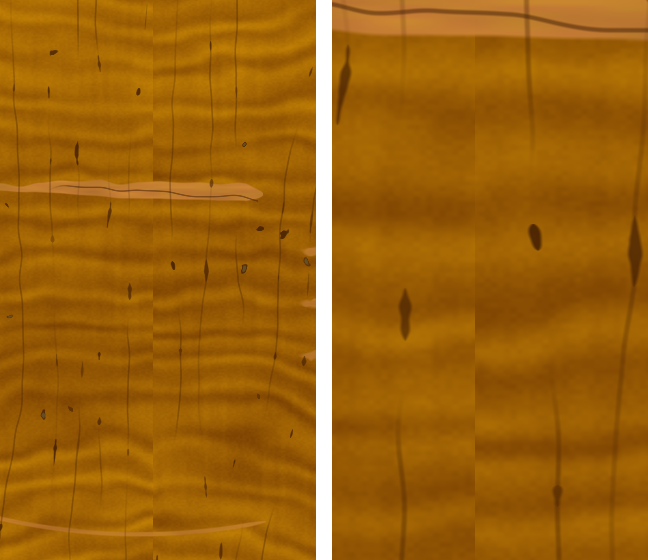
Left: the whole. Right: its middle third, enlarged.
A Shadertoy shader for this texture:

```glsl
#define DARK_WOOD vec3(0.485, 0.257, 0.008)
#define LIGHT_WOOD vec3(0.745, 0.492, 0.018)
#define CRACK_COLOR vec3(0.25, 0.11, 0.01)
#define KNOT_GREY vec3(0.40, 0.35, 0.20)
#define SCAR_COLOR vec3(0.77, 0.52, 0.19)
#define SCAR_PINK vec3(0.76, 0.47, 0.22)
#define SEAM_X 0.273
#define BAND_COUNT 21.0
#define VEIN_COUNT 10
#define KNOT_COUNT 11
#define DASH_CELL 0.13
#define TAU 6.28319

float hash(vec2 p) {
    vec3 q = fract(vec3(p.xyx) * 0.1031);
    q += dot(q, q.yzx + 33.33);
    return fract((q.x + q.y) * q.z);
}

float noise(vec2 p) {
    vec2 cell = floor(p), f = fract(p);
    f = f * f * (3.0 - 2.0 * f);
    float low = mix(hash(cell), hash(cell + vec2(1, 0)), f.x);
    float high = mix(hash(cell + vec2(0, 1)), hash(cell + vec2(1, 1)), f.x);
    return mix(low, high, f.y);
}

float fbm(vec2 p) {
    return 0.55 * noise(p) + 0.3 * noise(p * 2.1 + 17.0) + 0.15 * noise(p * 4.3 + 41.0);
}

// Flamed figure, mirrored about the seam; 0 is dark and 1 is light
float woodTone(vec2 p) {
    float side = step(SEAM_X, p.x);
    float d = abs(p.x - SEAM_X);
    vec2 q = vec2(d, p.y + 0.006 * side);
    float arc = d * d * mix(0.6, -0.3, p.y);
    float warp = 1.9 * fbm(q * vec2(5.0, 6.0) + 3.0 + 0.15 * side);
    float phase = BAND_COUNT * (q.y + arc) + warp;
    float strength = mix(0.07, 0.24, noise(q * vec2(7.0, 12.0) + 9.0 * side));
    float tone = 0.51 + strength * (sin(TAU * phase) + 0.3 * sin(TAU * phase * 1.7 + 1.0));
    tone += 0.12 * cos(TAU * (p.y - 0.92)) + 0.08 * (p.y - 0.5);
    tone += 0.55 * (fbm(q * vec2(6.0, 14.0) + 23.0 * side) - 0.5);
    tone += 0.10 * (noise(p * vec2(95.0, 7.0)) - 0.5);
    tone += 0.12 * (noise(p * vec2(260.0, 330.0)) - 0.5);
    float seamShade = exp(-d * 14.0) * (1.0 - 2.0 * side) * smoothstep(0.1, 0.9, p.y);
    return tone + 0.09 * seamShade;
}

// Faint wandering veins (x) and the short dark dashes along them (y)
vec2 veinMarks(vec2 p, float width) {
    vec2 marks = vec2(0);
    for (int i = 0; i < VEIN_COUNT; i++) {
        float id = float(i);
        float x = (id + 0.2 + 0.6 * hash(vec2(id, 5.0))) / float(VEIN_COUNT) * width;
        float lean = 0.16 * smoothstep(0.15, 0.5, x) * hash(vec2(id, 8.0));
        x += lean * (p.y - 0.5) + 0.05 * (noise(vec2(p.y * 3.0, id * 7.0)) - 0.5);
        x += 0.006 * (noise(vec2(p.y * 22.0, id * 3.0)) - 0.5);
        float dx = abs(p.x - x);
        float fade = smoothstep(0.3, 0.75, noise(vec2(p.y * 6.0, id * 11.0 + 2.0)));
        marks.x = max(marks.x, fade * (1.0 - smoothstep(0.0003, 0.0026, dx)));

        float row = floor(p.y / DASH_CELL + hash(vec2(id, 2.0)));
        float local = fract(p.y / DASH_CELL + hash(vec2(id, 2.0))) - 0.5;
        vec2 key = vec2(id * 3.0 + 1.0, row + 20.0);
        float size = hash(key + 31.0);
        float halfLength = mix(0.007, 0.026, size * size);
        float v = (local - 0.4 * (hash(key + 7.0) - 0.5)) * DASH_CELL / halfLength;
        float thickness = mix(0.0018, 0.0042, hash(key + 13.0));
        thickness *= sqrt(max(0.0, 1.0 - v * v)) * (0.6 + 0.7 * noise(vec2(p.y * 130.0, id)));
        float dash = 1.0 - smoothstep(thickness - 0.0015, thickness + 0.0015, dx + 0.0008);
        float present = step(hash(key), 0.46) * mix(0.35, 0.85, hash(key + 19.0));
        marks.y = max(marks.y, dash * present * step(abs(v), 1.0));
    }
    return marks;
}

// Small ragged knots: dark rim (x) and grey core (y)
vec2 knots(vec2 p, float width) {
    vec2 result = vec2(0);
    for (int i = 0; i < KNOT_COUNT; i++) {
        float id = float(i);
        vec2 center = vec2(hash(vec2(id, 51.0)) * width, 0.25 + 0.7 * hash(vec2(id, 67.0)));
        float angle = TAU * hash(vec2(id, 73.0));
        vec2 d = mat2(cos(angle), sin(angle), -sin(angle), cos(angle)) * (p - center);
        float radius = mix(0.005, 0.011, hash(vec2(id, 83.0)));
        float r = length(d * vec2(1.0, 1.9)) / radius + 0.8 * (noise(p * 190.0) - 0.5);
        float rim = (1.0 - smoothstep(0.65, 1.05, r)) * mix(0.45, 0.9, hash(vec2(id, 91.0)));
        float core = (1.0 - smoothstep(0.25, 0.75, r)) * step(0.4, hash(vec2(id, 97.0)));
        result = max(result, vec2(rim, core));
    }
    return result;
}

// Pale tapered strip around a center line, ending at endX
float scar(vec2 p, float centerY, float halfHeight, float endX) {
    float h = halfHeight * sqrt(clamp((endX - p.x) / 0.03, 0.0, 1.0));
    return (1.0 - smoothstep(h - 0.0015, h + 0.002, abs(p.y - centerY))) * step(p.x, endX);
}

void mainImage(out vec4 fragColor, in vec2 fragCoord) {
    vec2 p = fragCoord / iResolution.y;
    float width = iResolution.x / iResolution.y;
    vec3 color = mix(DARK_WOOD, LIGHT_WOOD, clamp(woodTone(p), 0.0, 1.0));

    // Pale scars: broad upper strip, thin curved lower strip, chips at the right edge
    float ragged = noise(vec2(p.x * 28.0, 4.0)) - 0.5;
    float upperY = 0.666 - 0.025 * p.x + 0.008 * ragged;
    float upperHalf = mix(0.006, 0.014, smoothstep(0.0, 0.25, p.x)) + 0.005 * ragged;
    float pale = scar(p, upperY, upperHalf, 0.47);
    float lowerY = 0.046 + 0.45 * (p.x - 0.25) * (p.x - 0.25);
    pale = max(pale, 0.75 * scar(p, lowerY, 0.0035, 0.475));
    for (int i = 0; i < 3; i++) {
        vec2 d = p - vec2(width, 0.366 + 0.092 * float(i));
        float r = length(d / vec2(0.027, 0.009)) + 0.7 * (noise(p * 110.0) - 0.5);
        pale = max(pale, 0.8 * (1.0 - smoothstep(0.6, 1.1, r)));
    }
    float fibre = noise(p * vec2(30.0, 260.0));
    vec3 paleColor = mix(SCAR_COLOR, SCAR_PINK, fibre) * (0.92 + 0.14 * noise(p * vec2(18.0, 90.0)));
    color = mix(color, paleColor, pale * 0.92);

    // Fine crack wandering along the upper scar
    float crackY = upperY - 0.004 + 0.02 * (noise(vec2(p.x * 17.0, 29.0)) - 0.5);
    float crack = 1.0 - smoothstep(0.0004, 0.0022, abs(p.y - crackY));
    color = mix(color, CRACK_COLOR, 0.5 * crack * smoothstep(0.08, 0.14, p.x) * step(p.x, 0.46));

    // Dark marks
    vec2 marks = veinMarks(p, width);
    color = mix(color, CRACK_COLOR, max(0.33 * marks.x, marks.y));
    vec2 knot = knots(p, width);
    color = mix(color, CRACK_COLOR, knot.x);
    color = mix(color, KNOT_GREY, 0.75 * knot.y);

    fragColor = vec4(color, 1.0);
}
```
